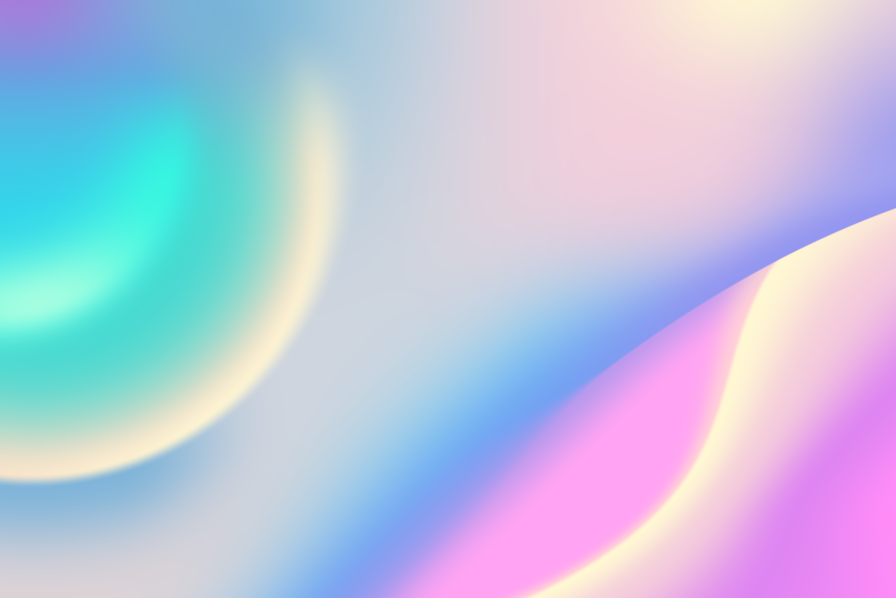
A Shadertoy shader for this background:

```glsl
// Soft iridescent gradient: a glowing teal disc with a cream rim at the left,
// and a pink satin wave with a luminous fold at the lower right.
// Curves give signed distances, which drive layered colour ramps.

#define DISC_CENTER vec2(0.051, 0.707)
#define DISC_RADIUS 0.512
#define ARC_CENTER vec2(-0.02, 0.785)
#define ARC_RADIUS 0.345
#define CREAM vec3(1.0, 0.97, 0.83)
#define MIST vec3(0.83, 0.84, 0.87)
#define BLUSH vec3(0.95, 0.81, 0.86)
#define PERIWINKLE vec3(0.58, 0.59, 0.94)
#define SKY vec3(0.45, 0.82, 0.96)
#define PINK vec3(1.0, 0.64, 0.95)

float bell(float x) { return exp(-x * x); }

float glow(vec2 p, vec2 center, vec2 size) {
    vec2 q = (p - center) / size;
    return exp(-dot(q, q));
}

// Signed distance to the top of the wave, positive above it
float crestDistance(vec2 p) {
    float d = 1.5 - p.x;
    float height = 0.652 - 0.36 * d - 0.4 * d * d;
    float slope = 0.36 + 0.8 * d;
    return (p.y - height) / sqrt(1.0 + slope * slope);
}

// Signed distance to the bright fold, positive on its right
float foldDistance(vec2 p) {
    float t = p.y - 0.38;
    float x = 1.222 + 0.28 * t + 4.2 * t * t * t;
    float slope = 0.28 + 12.6 * t * t;
    return (p.x - x) / sqrt(1.0 + slope * slope);
}

vec3 backdrop(vec2 p) {
    vec3 col = mix(MIST, vec3(0.88, 0.83, 0.84), smoothstep(0.4, 0.0, p.y));
    col = mix(col, vec3(0.57, 0.76, 0.86), glow(p, vec2(0.4, 1.05), vec2(0.32, 0.38)));
    col = mix(col, BLUSH, smoothstep(0.6, 1.05, p.x) * smoothstep(0.3, 0.7, p.y));
    col = mix(col, CREAM, glow(p, vec2(1.27, 1.03), vec2(0.21, 0.16)));
    return mix(col, PERIWINKLE, glow(p, vec2(1.56, 0.7), vec2(0.2, 0.24)));
}

vec3 addDisc(vec3 col, vec2 p) {
    float depth = DISC_RADIUS - length(p - DISC_CENTER);
    float lift = max(p.y - 0.2, 0.0);
    float soft = 0.012 + 0.15 * lift * lift;

    // Blue shade under the disc
    float shade = bell(min(depth, 0.0) / 0.11) * smoothstep(0.48, 0.2, p.y);
    col = mix(col, vec3(0.48, 0.7, 0.85), 0.95 * shade * smoothstep(0.52, 0.2, p.x));

    // Body: teal below, blue above, violet in the corner
    vec3 body = mix(vec3(0.25, 0.85, 0.82), vec3(0.43, 0.69, 0.84), smoothstep(0.65, 0.95, p.y));

    // Inner arc, with blue inside and a mint crescent along its edge
    float a = ARC_RADIUS - length(p - ARC_CENTER);
    vec3 core = mix(vec3(0.2, 0.83, 0.92), vec3(0.4, 0.66, 0.88), smoothstep(0.62, 0.95, p.y));
    body = mix(body, core, smoothstep(-0.03, 0.08, a));
    float crescent = bell((a - 0.035) / (a > 0.035 ? 0.1 : 0.045));
    crescent *= smoothstep(0.9, 0.68, p.y);
    body = mix(body, vec3(0.2, 0.96, 0.88), crescent);
    body = mix(body, vec3(0.72, 1.0, 0.88), 0.85 * crescent * glow(p, vec2(0.06, 0.5), vec2(0.2, 0.13)));
    body = mix(body, vec3(0.62, 0.36, 0.85), glow(p, vec2(0.03, 1.03), vec2(0.17, 0.12)));

    // Warm rim: broad peach falloff with a brighter outer band
    float rimFade = smoothstep(1.0, 0.7, p.y);
    float inner = max(depth, 0.0);
    body = mix(body, vec3(0.96, 0.86, 0.78), bell(inner / 0.125) * rimFade);
    body = mix(body, CREAM, 0.9 * bell(inner / 0.045) * rimFade * smoothstep(-0.25, 0.4, p.x));
    float mask = smoothstep(-soft, soft, depth);
    return mix(col, body, mask * mix(1.0, 0.75, smoothstep(0.85, 1.0, p.y)));
}

vec3 addWave(vec3 col, vec2 p) {
    float crest = crestDistance(p);
    float above = max(crest, 0.0);
    float right = smoothstep(0.85, 1.25, p.x);

    // Cool glow above the crest, turning from cyan to periwinkle
    float width = mix(0.16, 0.1, right);
    float reach = smoothstep(0.0, 0.3, p.y);
    col = mix(col, mix(SKY, vec3(0.66, 0.66, 0.94), right), bell(above / width) * mix(0.65, 1.0, reach));
    vec3 edgeBlue = mix(vec3(0.44, 0.63, 0.95), PERIWINKLE, right);
    col = mix(col, edgeBlue, bell(above / mix(0.1, 0.045, right)));

    // Pink satin between the crest and the fold
    float blur = mix(0.07, 0.002, smoothstep(0.72, 1.04, p.x));
    float below = max(-crest, 0.0);
    vec3 satin = mix(vec3(0.7, 0.6, 0.93), PINK, smoothstep(0.0, 0.11, below + 0.04 * right));
    col = mix(col, satin, smoothstep(blur, -blur, crest));

    // Right of the fold: cream, blush, violet, then pink
    float fold = foldDistance(p);
    float spread = mix(0.75, 1.9, smoothstep(0.12, 0.6, p.y));
    float s = max(fold, 0.0) / spread;
    vec3 sheet = mix(CREAM, vec3(0.96, 0.81, 0.86), smoothstep(0.0, 0.085, s));
    sheet = mix(sheet, vec3(0.87, 0.52, 0.95), smoothstep(0.07, 0.22, s));
    sheet = mix(sheet, vec3(1.0, 0.55, 0.97), smoothstep(0.2, 0.38, s));
    float inside = smoothstep(0.002, -0.002, crest);
    float halo = bell(min(fold, 0.0) / mix(0.014, 0.04, smoothstep(0.1, 0.55, p.y)));
    col = mix(col, vec3(1.0, 0.86, 0.82), 0.8 * halo * inside);
    return mix(col, sheet, smoothstep(-0.006, 0.004, fold) * inside);
}

void mainImage(out vec4 fragColor, in vec2 fragCoord) {
    vec2 p = fragCoord / iResolution.y;
    vec3 col = addWave(addDisc(backdrop(p), p), p);
    fragColor = vec4(clamp(col, 0.0, 1.0), 1.0);
}
```
